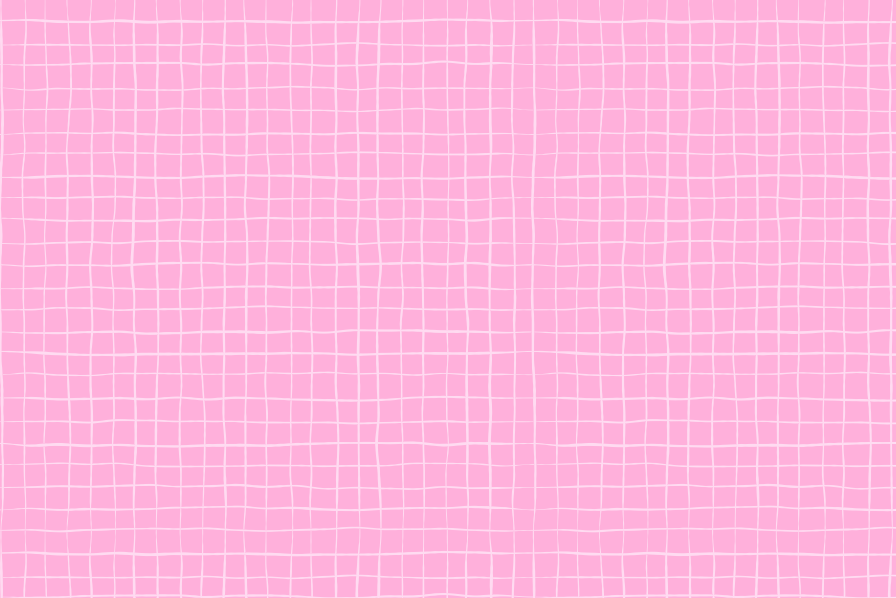
Reproduce this pattern procedurally as a Shadertoy shader.

```glsl
const float PITCH = 0.0371;      // grid spacing, as a share of canvas height
const float TILE = 24.0;         // grid cells per seamless tile
const vec2 GRID_SHIFT = vec2(0.1, -0.05);
const vec3 PINK = vec3(1.0, 0.69, 0.86);
const vec3 PALE_INK = vec3(1.0, 0.86, 0.945);

float hash(vec2 p) {
    vec3 q = fract(vec3(p.xyx) * 0.1031);
    q += dot(q, q.yzx + 33.33);
    return fract((q.x + q.y) * q.z);
}

// Smooth noise in -1..1 that wraps after a whole number of knots
float loopNoise(float t, float knots, float seed) {
    float i = floor(t);
    float a = hash(vec2(mod(i, knots), seed));
    float b = hash(vec2(mod(i + 1.0, knots), seed));
    return mix(a, b, smoothstep(0.0, 1.0, t - i)) * 2.0 - 1.0;
}

// Sideways drift of a hand-drawn line
float wobble(float along, float seed) {
    float slow = loopNoise(along * 0.25, TILE * 0.25, seed);
    float quick = loopNoise(along * 0.75, TILE * 0.75, seed + 3.7);
    return 0.075 * slow + 0.05 * quick;
}

// Half width: varies by line, by pressure, by rough edge, and thins at the seam
float strokeHalfWidth(float along, float seed) {
    float base = mix(0.03, 0.056, hash(vec2(seed, 8.3)));
    float pressure = 1.0 + 0.22 * loopNoise(along * 0.5, TILE * 0.5, seed + 11.1);
    float rough = 0.006 * loopNoise(along * 5.0, TILE * 5.0, seed + 17.9);
    float seamDistance = abs(mod(along + TILE * 0.5, TILE) - TILE * 0.5);
    float taper = mix(0.45, 1.0, smoothstep(0.2, 2.0, seamDistance));
    return base * pressure * taper + rough;
}

// Coverage of one family of parallel strokes
float strokes(float across, float along, float family, float pixel) {
    float ink = 0.0;
    float nearest = floor(across + 0.5);
    for (int i = -1; i <= 1; i++) {
        float line = nearest + float(i);
        float seed = mod(line, TILE) * 2.31 + family;
        float jitter = (hash(vec2(seed, 1.7)) - 0.5) * 0.14;
        float offset = abs(across - line - jitter - wobble(along, seed));
        float halfWidth = strokeHalfWidth(along, seed);
        float cover = clamp((halfWidth - offset) / pixel + 0.5, 0.0, 1.0);
        ink = max(ink, min(cover, 2.0 * halfWidth / pixel));
    }
    return ink;
}

void mainImage(out vec4 fragColor, in vec2 fragCoord) {
    // Cell coordinates measured from the upper left
    vec2 uv = vec2(fragCoord.x, iResolution.y - fragCoord.y) / iResolution.y;
    vec2 cell = uv / PITCH;
    float pixel = 1.0 / (iResolution.y * PITCH);

    float vertical = strokes(cell.x - GRID_SHIFT.x, cell.y, 5.0, pixel);
    float horizontal = strokes(cell.y - GRID_SHIFT.y, cell.x, 131.0, pixel);

    fragColor = vec4(mix(PINK, PALE_INK, max(vertical, horizontal)), 1.0);
}
```
